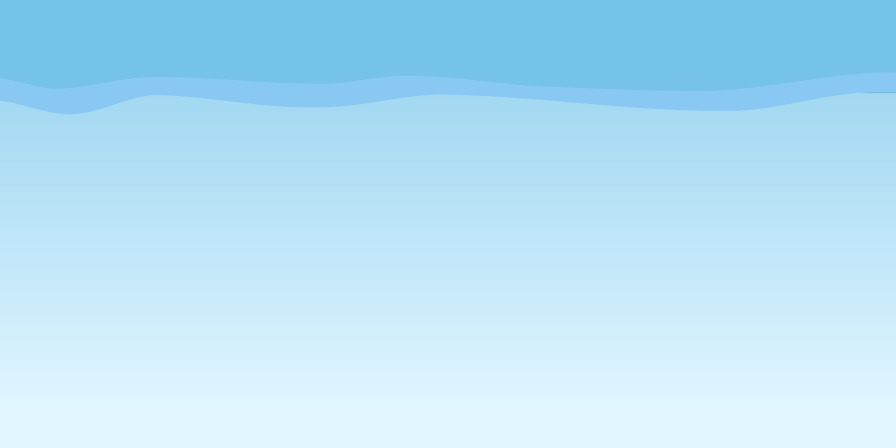
Write a WebGL 2 fragment shader that draws this background.

```glsl
#version 300 es
precision highp float;
// A calm blue backdrop: a flat upper sheet with a wavy hem, a lighter ribbon
// below it, and a pale gradient fading to the bottom. Each wavy edge is a
// base height plus a sum of smooth ramps across the canvas.

uniform vec2 u_resolution;
out vec4 fragColor;

const vec3 SHEET_COLOR   = vec3(0.459, 0.765, 0.914);
const vec3 RIBBON_COLOR  = vec3(0.541, 0.784, 0.957);
const vec3 SEAM_COLOR    = vec3(0.43, 0.73, 0.88);
const vec3 GRADIENT_TOP  = vec3(0.635, 0.847, 0.945);
const vec3 GRADIENT_MID  = vec3(0.775, 0.912, 0.980);
const vec3 GRADIENT_BASE = vec3(0.882, 0.965, 1.0);

// Heights of the gradient stops, measured up from the bottom
const float TOP_STOP  = 0.79;
const float MID_STOP  = 0.388;
const float BASE_STOP = 0.085;

// Fine seam under the right end of the ribbon
const float SEAM_START = 0.955;
const float SEAM_WIDTH = 0.002;

// Edge ramps: start x, end x, rise
const float SHEET_BASE = 0.8255;
const vec3 SHEET_RAMPS[7] = vec3[7](
    vec3(-0.007, 0.0625, -0.0234),
    vec3(0.0625, 0.172,   0.0260),
    vec3(0.172,  0.365,  -0.0156),
    vec3(0.358,  0.453,   0.0182),
    vec3(0.456,  0.612,  -0.0208),
    vec3(0.521,  0.781,  -0.0130),
    vec3(0.781,  0.996,   0.0417));

const float RIBBON_BASE = 0.776;
const vec3 RIBBON_RAMPS[6] = vec3[6](
    vec3(-0.010, 0.078, -0.0313),
    vec3(0.078,  0.176,  0.0430),
    vec3(0.169,  0.341, -0.0273),
    vec3(0.358,  0.495,  0.0286),
    vec3(0.482,  0.801, -0.0365),
    vec3(0.814,  0.977,  0.0417));

float ramp(vec3 r, float x) {
    return r.z * smoothstep(r.x, r.y, x);
}

float sheetEdge(float x) {
    float y = SHEET_BASE;
    for (int i = 0; i < SHEET_RAMPS.length(); i++) y += ramp(SHEET_RAMPS[i], x);
    return y;
}

float ribbonEdge(float x) {
    float y = RIBBON_BASE;
    for (int i = 0; i < RIBBON_RAMPS.length(); i++) y += ramp(RIBBON_RAMPS[i], x);
    return y;
}

// Smooth coverage of the region where d is positive
float coverage(float d) {
    return clamp(d * u_resolution.y + 0.5, 0.0, 1.0);
}

vec3 paleGradient(float y) {
    float lower = clamp((y - BASE_STOP) / (MID_STOP - BASE_STOP), 0.0, 1.0);
    float upper = clamp((y - MID_STOP) / (TOP_STOP - MID_STOP), 0.0, 1.0);
    return mix(mix(GRADIENT_BASE, GRADIENT_MID, lower), GRADIENT_TOP, upper);
}

void main() {
    vec2 uv = gl_FragCoord.xy / u_resolution;
    float ribbonDist = uv.y - ribbonEdge(uv.x);
    float sheetDist = uv.y - sheetEdge(uv.x);

    // Layers from back to front
    vec3 color = paleGradient(uv.y);
    float seam = coverage(ribbonDist + SEAM_WIDTH)
               * smoothstep(SEAM_START, SEAM_START + 0.02, uv.x);
    color = mix(color, SEAM_COLOR, seam);
    color = mix(color, RIBBON_COLOR, coverage(ribbonDist));
    color = mix(color, SHEET_COLOR, coverage(sheetDist));

    fragColor = vec4(color, 1.0);
}
```
